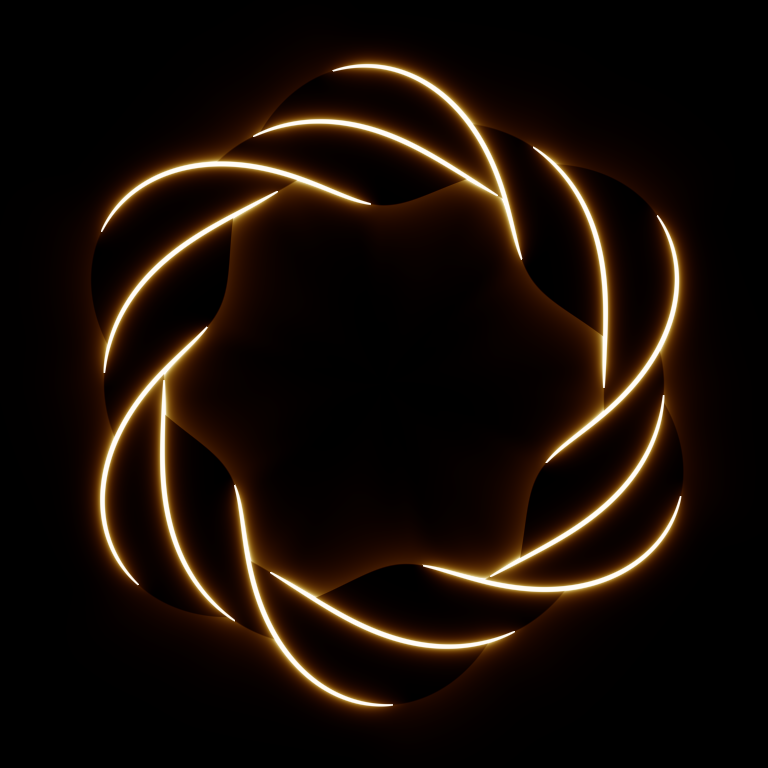
A WebGL 2 fragment shader for this background:

```glsl
#version 300 es
precision highp float;
// A twisted ring with a rhombic cross-section whose four edges glow.
// Each edge is a sine in polar space; its front half is a tapered line,
// its hidden half only spills light past the dark silhouette.

uniform vec2 u_resolution;
out vec4 outColor;

#define RING_RADIUS 0.3255
#define TWISTS 3.0
#define LINE_HALF_WIDTH 0.0032
#define HALO_STRENGTH 0.42
#define HALO_SIZE 0.0115
#define RIM_STRENGTH 0.32
#define RIM_SIZE 0.004
#define SPILL_INNER 0.24
#define SPILL_OUTER 0.13
#define SPILL_SIZE 0.030

const vec3 CORE_COLOR = vec3(1.0, 0.99, 0.97);
const vec3 GLOW_CURVE = vec3(1.0, 1.65, 4.0);

// Per edge: phase in degrees, offset from the ring, first and last visible phase
const vec4 EDGES[4] = vec4[4](
    vec4(285.0, 0.0898, -13.0, 159.0),
    vec4( -1.5, 0.0391,   5.0, 182.0),
    vec4( 90.0, 0.0928,  -5.0, 168.0),
    vec4(178.5, 0.0391,   5.0, 182.0));

// Wraps an angle to within half a turn of the given middle
float wrapAround(float angle, float middle) {
    return middle + mod(angle - middle + 180.0, 360.0) - 180.0;
}

void main() {
    float side = min(u_resolution.x, u_resolution.y);
    vec2 p = (gl_FragCoord.xy - 0.5 * u_resolution) / side;
    float pixel = 1.0 / side;
    float radius = max(length(p), 1e-4);
    float angle = degrees(atan(p.y, p.x));

    float outer = 0.0;
    float inner = 1.0;
    float core = 0.0;
    float halo = 0.0;
    float spill = 0.0;
    float spillStrength = mix(SPILL_INNER, SPILL_OUTER,
        smoothstep(-0.06, 0.06, radius - RING_RADIUS));

    for (int i = 0; i < 4; i++) {
        vec4 edge = EDGES[i];
        float phase = wrapAround(edge.x - TWISTS * angle, 0.5 * (edge.z + edge.w));
        float edgeRadius = RING_RADIUS + edge.y * cos(radians(phase));
        outer = max(outer, edgeRadius);
        inner = min(inner, edgeRadius);

        // Distance to the curve, corrected for its slope
        float slope = TWISTS * edge.y * sin(radians(phase)) / max(radius, 0.15);
        float dist = abs(radius - edgeRadius) * inversesqrt(1.0 + slope * slope);

        // Visible part, thinning toward both ends
        float t = (phase - edge.z) / (edge.w - edge.z);
        float taper = sqrt(max(4.0 * t * (1.0 - t), 0.0));
        float front = smoothstep(-0.06, 0.12, min(t, 1.0 - t));
        float halfWidth = LINE_HALF_WIDTH * mix(0.25, 1.0, taper);
        float shown = step(0.0, t) * step(t, 1.0);
        core = max(core, shown * (1.0 - smoothstep(-0.75 * pixel, 0.75 * pixel, dist - halfWidth)));

        float gap = max(dist - halfWidth, 0.0);
        halo += front * (HALO_STRENGTH * exp(-gap / HALO_SIZE) + RIM_STRENGTH * exp(-gap / RIM_SIZE));
        spill += (1.0 - front) * spillStrength * exp(-dist / SPILL_SIZE);
    }

    // The solid body hides light coming from behind
    float outside = smoothstep(-pixel, pixel, max(radius - outer, inner - radius));
    float light = min(halo + outside * spill, 1.0);
    vec3 color = pow(vec3(max(light, 1e-5)), GLOW_CURVE);
    outColor = vec4(mix(color, CORE_COLOR, core), 1.0);
}
```
